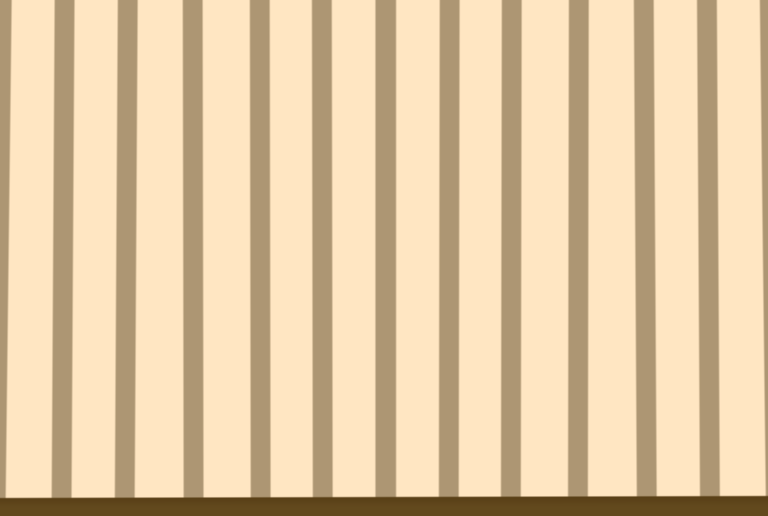
A Shadertoy shader for this pattern:

```glsl
// Cream wall with twelve bays of tan upright stripes above a dark brown floor strip.
// Each stripe is the nearest cell of a repeat, nudged sideways by layered sines
// and leaning slightly outward towards the two ends of the wall.

const float PI = 3.14159265;

// Colours
const vec3 CREAM = vec3(1.00, 0.90, 0.76);
const vec3 TAN = vec3(0.68, 0.59, 0.45);
const vec3 FLOOR_TOP = vec3(0.35, 0.25, 0.09);
const vec3 FLOOR_BASE = vec3(0.385, 0.285, 0.115);

// Stripes: lengths across are in units of one stripe pitch
const float PITCHES = 12.0;         // pitches across the canvas
const float CENTRE = 0.5023;        // middle stripe, fraction of canvas width
const float HALF_WIDTH = 0.155;
const float MIDDLE_EXTRA = 0.006;   // the middle stripe is a little wider
const float EDGE_SOFT = 0.020;
const vec4 JITTER = vec4(0.0084, -0.0237, 0.0124, 0.0084);
const vec4 JITTER_FREQ = vec4(1.0, 2.0, 4.0, 5.0);
const float INNER_LEAN = -0.014;
const float OUTER_LEAN = 0.047;
const float END_LEAN = 0.094;

// Floor: heights are fractions of the canvas height
const float FLOOR_LEFT = 0.0349;
const float FLOOR_RIGHT = 0.0388;
const float FLOOR_SOFT = 0.0022;

// Uneven spacing, mirrored about the middle stripe
float stripeJitter(float index) {
    return dot(JITTER, sin(JITTER_FREQ * index * PI / 6.0));
}

// Sideways drift of a stripe from the top of the wall to the floor
float stripeLean(float index) {
    float ring = abs(index);
    float lean = mix(INNER_LEAN, OUTER_LEAN, step(3.5, ring));
    return sign(index) * mix(lean, END_LEAN, step(5.5, ring));
}

// Signed distance to the nearest stripe, in pitches
float stripeDistance(float x, float drop) {
    float index = round(x);
    float axis = index + stripeJitter(index) + stripeLean(index) * drop;
    float halfWidth = HALF_WIDTH + MIDDLE_EXTRA * (1.0 - step(0.5, abs(index)));
    return abs(x - axis) - halfWidth;
}

// Coverage of a shape with a soft border
float coverage(float dist, float soft) {
    return 1.0 - smoothstep(-soft, soft, dist);
}

void mainImage(out vec4 fragColor, in vec2 fragCoord) {
    vec2 uv = fragCoord / iResolution.xy;
    vec2 pixel = 1.0 / iResolution.xy;

    // Wall and stripes
    float x = (uv.x - CENTRE) * PITCHES;
    float drop = (1.0 - uv.y) / (1.0 - FLOOR_LEFT);
    float stripeSoft = max(EDGE_SOFT, 0.7 * pixel.x * PITCHES);
    vec3 color = mix(CREAM, TAN, coverage(stripeDistance(x, drop), stripeSoft));

    // Floor strip, slightly tilted and darker along its upper edge
    float floorHeight = mix(FLOOR_LEFT, FLOOR_RIGHT, uv.x);
    vec3 floorColor = mix(FLOOR_BASE, FLOOR_TOP, smoothstep(0.4, 1.0, uv.y / floorHeight));
    float floorSoft = max(FLOOR_SOFT, 0.7 * pixel.y);
    color = mix(color, floorColor, coverage(uv.y - floorHeight, floorSoft));

    fragColor = vec4(color, 1.0);
}
```
